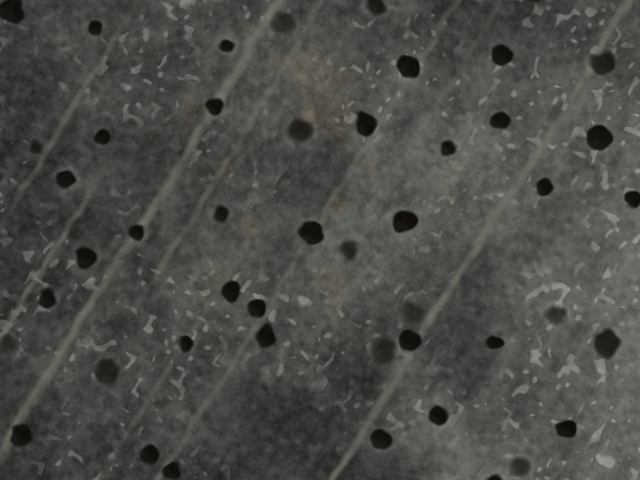
A Shadertoy shader for this texture:

```glsl
// Weathered grey stone with slanting pale veins, gritty flecks and small dark bored holes.

const vec3  STONE_TINT   = vec3(1.0, 1.02, 0.972);
const vec3  VEIN_COLOR   = vec3(0.43, 0.43, 0.39);
const vec3  RUST_COLOR   = vec3(0.34, 0.28, 0.21);
const vec3  HOLE_COLOR   = vec3(0.06, 0.056, 0.046);
const vec3  FLOOR_COLOR  = vec3(0.16, 0.15, 0.125);
const float STONE_LEVEL  = 0.261;
const float GRAIN        = 0.15;
const float FLECK_LIGHT  = 0.16;
const vec2  VEIN_DIR     = vec2(0.53, 0.848);
const float MAIN_SPACING = 0.625;
const float MAIN_OFFSET  = -0.038;
const float MAIN_WIDTH   = 0.014;
const float FINE_SPACING = 0.105;
const float FINE_WIDTH   = 0.011;
const float HOLE_CELL    = 0.167;
const float HOLE_MIN     = 0.014;
const float HOLE_MAX     = 0.027;

float hash(vec2 p) {
    return fract(sin(dot(p, vec2(127.1, 311.7))) * 43758.55);
}

float noise(vec2 p) {
    vec2 i = floor(p), f = fract(p);
    f = f * f * (3.0 - 2.0 * f);
    return mix(mix(hash(i), hash(i + vec2(1, 0)), f.x),
               mix(hash(i + vec2(0, 1)), hash(i + vec2(1, 1)), f.x), f.y);
}

// Three octaves, centred on zero
float fbm(vec2 p) {
    float sum = 0.0, amp = 0.57;
    for (int i = 0; i < 3; i++) {
        sum += amp * (noise(p) - 0.5);
        p = mat2(1.6, 1.2, -1.2, 1.6) * p + 7.3;
        amp *= 0.5;
    }
    return sum;
}

float band(float dist, float width) {
    return 1.0 - smoothstep(width * 0.1, width, abs(dist));
}

// Pale veins; v.x runs across them and v.y along them
float veins(vec2 v) {
    float x = v.x + 0.014 * (noise(v * vec2(2.0, 4.0)) - 0.5)
                  + 0.009 * (noise(v * 32.0) - 0.5);
    float mainDist = x - MAIN_OFFSET;
    mainDist -= MAIN_SPACING * round(mainDist / MAIN_SPACING);
    float amount = 0.75 * band(mainDist, MAIN_WIDTH);

    float cell = floor(x / FINE_SPACING);
    float crowd = 1.0 - 0.9 * smoothstep(0.30, 0.40, x) * (1.0 - smoothstep(0.85, 0.93, x));
    for (int k = -1; k <= 1; k++) {
        float id = cell + float(k);
        float centre = (id + 0.25 + 0.5 * hash(vec2(id, 4.0))) * FINE_SPACING;
        float broken = smoothstep(0.2, 0.5, noise(vec2(v.y * 2.6, id * 5.0 + 2.0)));
        float strength = 0.45 + 0.25 * hash(vec2(id, 9.0));
        amount = max(amount, crowd * broken * strength * band(x - centre, FINE_WIDTH));
    }
    return amount * (0.5 + 0.8 * noise(v * 42.0));
}

// Returns hole cover, floor brightness and pale rim
vec3 holes(vec2 p) {
    vec3 result = vec3(0.0);
    vec2 cell = floor(p / HOLE_CELL);
    vec2 wobble = 0.010 * (vec2(noise(p * 52.0), noise(p * 52.0 + 31.0)) - 0.5);
    for (int j = -1; j <= 1; j++)
    for (int i = -1; i <= 1; i++) {
        vec2 id = cell + vec2(i, j);
        if (hash(id + 3.7) > 0.95) continue;
        vec2 jitter = vec2(hash(id + 11.3), hash(id + 23.9));
        vec2 d = p + wobble - (id + 0.04 + 0.92 * jitter) * HOLE_CELL;
        d.y *= 0.9 + 0.3 * hash(id + 41.0);
        float radius = mix(HOLE_MIN, HOLE_MAX, hash(id + 57.0));
        float dist = length(d) - radius;
        float shallow = smoothstep(0.55, 0.95, hash(id + 73.0));
        float soft = 0.004 + 0.006 * shallow;
        float cover = (1.0 - smoothstep(-soft, soft, dist)) * (1.0 - 0.3 * shallow);
        float lit = smoothstep(-0.3, 1.0, -(d.x + d.y) / radius);
        if (cover > result.x) result.xy = vec2(cover, 0.5 * shallow + 0.4 * lit);
        float rim = exp(-abs(dist - 0.007) / 0.006) * hash(id + 91.0);
        result.z = max(result.z, rim);
    }
    return result;
}

void mainImage(out vec4 fragColor, in vec2 fragCoord) {
    vec2 p = fragCoord / iResolution.y;
    vec2 v = vec2(dot(p, vec2(VEIN_DIR.y, -VEIN_DIR.x)), dot(p, VEIN_DIR));

    // Broad shading, mottling and grain
    float level = STONE_LEVEL + 0.085 * (p.x - 0.667);
    level += 0.20 * fbm(p * 3.0 + 5.0) + 0.12 * fbm(p * 13.0);
    level += 0.10 * fbm(v * vec2(22.0, 7.0) + 3.0);
    level += GRAIN * fbm(v * 68.0) + 0.035 * (noise(v * 170.0) - 0.5);

    // Sparse pale grit in loose patches, bent so no two flecks look alike
    float patches = smoothstep(-0.2, 0.15, fbm(p * 6.0 + 19.0) + 0.08 * (p.x - 0.6));
    vec2 bent = v + 0.016 * vec2(noise(p * 40.0), noise(p * 40.0 + 17.0));
    float flecks = smoothstep(0.70, 0.88, noise(bent * vec2(74.0, 62.0) + 13.0));
    level += FLECK_LIGHT * flecks * patches;
    vec3 color = level * STONE_TINT;

    // Faint rust stains left of the centre
    vec2 fromRust = p - vec2(0.60, 0.64);
    float stain = smoothstep(0.06, 0.24, fbm(p * 17.0 + 40.0));
    stain *= exp(-12.0 * dot(fromRust, fromRust));
    color = mix(color, RUST_COLOR * (level / STONE_LEVEL), 0.4 * stain);

    color = mix(color, VEIN_COLOR, clamp(veins(v), 0.0, 1.0));

    // Bored holes with worn, paler rims
    vec3 hole = holes(p);
    color += 0.10 * hole.z * (0.1 + noise(p * 55.0 + 8.0)) * STONE_TINT;
    vec3 inside = mix(HOLE_COLOR, FLOOR_COLOR, hole.y) + 0.025 * (noise(p * 90.0) - 0.5);
    color = mix(color, inside, hole.x);

    fragColor = vec4(clamp(color, 0.0, 1.0), 1.0);
}
```
